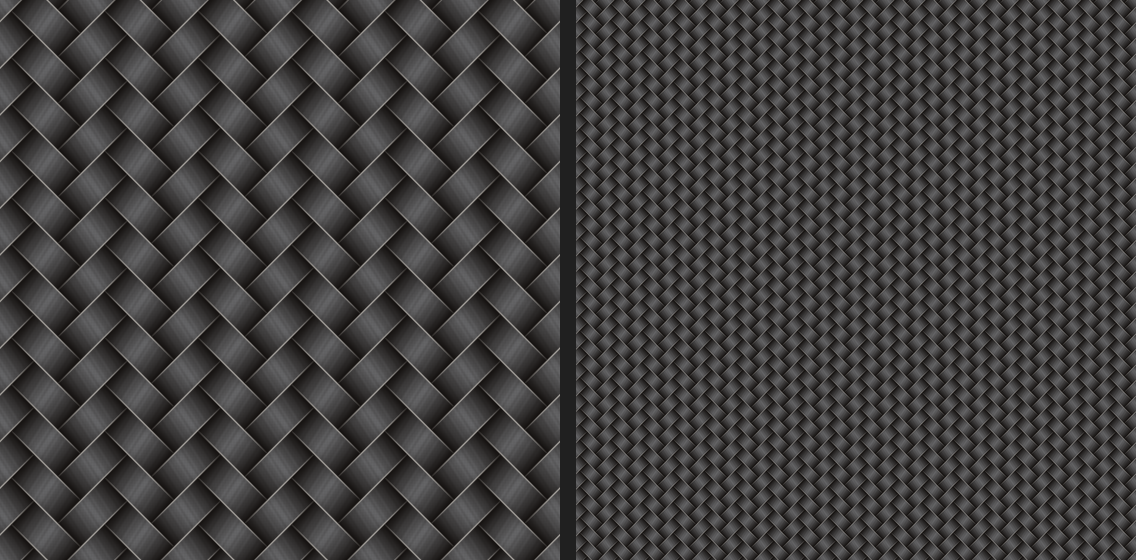
Left: one tile. Right: repeated 3 by 3.
A Shadertoy shader for this pattern:

```glsl
const float PI = 3.14159265;

// Highlight on one strip edge: d is the distance to it, s the place along its 3 unit run
float edgeGlint(float d, float s, float pixel) {
    float coverage = clamp((0.021 - d) / pixel + 0.5, 0.0, 1.0);
    return coverage * (0.12 + 0.88 * sin(PI * clamp(s / 3.0, 0.0, 1.0)));
}

// Position inside a 2 by 1 herringbone strip: x runs along it, y across it
vec2 stripCoords(vec2 diagonal) {
    vec2 cell = floor(diagonal);
    vec2 local = diagonal - cell;
    float kind = mod(cell.x + cell.y, 4.0);
    vec2 strip = kind < 1.5 ? local : local.yx;
    strip.x += mod(kind, 2.0);
    return strip;
}

// Sheen that is bright mid-strip, dark where the strip dives under its neighbours
vec3 stripColour(vec2 strip) {
    float rise = 1.0 - sqrt(pow(strip.x - 1.0, 2.0) + 0.004);
    float light = clamp(rise * (1.16 - 0.16 * rise), 0.0, 1.0);

    // Soft slanted bands and fine lengthwise ribs
    float slant = strip.x + 0.22 * (strip.y - 0.5);
    float bands = 0.5 * sin(slant * 31.0 + 0.8) + 0.3 * sin(slant * 53.0) + 0.2 * sin(slant * 17.0 + 2.0);
    float ribs = sin(strip.y * 18.0 * PI) * sin(strip.x * 16.0 * PI);
    light *= 1.0 + 0.085 * bands + 0.03 * ribs;

    // Slight shade beside the long edges
    light *= 0.88 + 0.12 * smoothstep(0.0, 0.25, min(strip.y, 1.0 - strip.y));
    return mix(vec3(0.068, 0.055, 0.048), vec3(0.395, 0.395, 0.402), light);
}

void mainImage(out vec4 fragColor, in vec2 fragCoord) {
    // 6 repeats across, 12 down, each 4 by 2 units
    vec2 p = fragCoord / iResolution.xy * 24.0 - vec2(0.47, 1.55);
    vec2 strip = stripCoords(0.5 * vec2(p.x - p.y, p.x + p.y));
    float pixel = 17.0 / min(iResolution.x, iResolution.y);

    // Long edges first, then the neighbours' edges that cross the two ends
    float glint = edgeGlint(strip.y, strip.x, pixel);
    glint = max(glint, edgeGlint(1.0 - strip.y, strip.x + 1.0, pixel));
    glint = max(glint, edgeGlint(strip.x, strip.y + 2.0, pixel));
    glint = max(glint, edgeGlint(2.0 - strip.x, strip.y, pixel));

    vec3 colour = mix(stripColour(strip), vec3(0.64, 0.625, 0.605), glint);
    fragColor = vec4(colour, 1.0);
}
```
